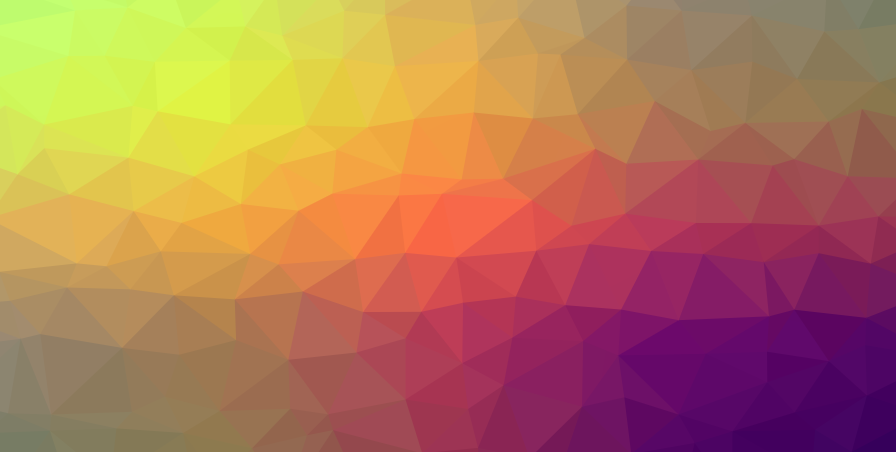
Write a WebGL 2 fragment shader that draws this background.

```glsl
#version 300 es
precision highp float;
// Low-poly mosaic: a jittered lattice is split into triangles, and each is
// filled flat from its centroid. The colour field averages one five-stop ramp
// read across with the same ramp read downwards.
uniform vec2 u_resolution;
out vec4 fragColor;

const vec2 CELL = vec2(0.128, 0.104); // lattice spacing in canvas heights

vec2 hash22(vec2 p) {
    vec3 q = fract(vec3(p.xyx) * vec3(0.1031, 0.1030, 0.0973));
    q += dot(q, q.yzx + 33.33);
    return fract((q.xx + q.yz) * q.zy);
}

// Lime, yellow, coral, plum, indigo
vec3 ramp(float t) {
    t = clamp(t, 0.0, 1.0) * 4.0;
    vec3 c = mix(vec3(0.74, 1.00, 0.46), vec3(0.89, 0.94, 0.24), min(t, 1.0));
    c = mix(c, vec3(1.00, 0.40, 0.27), clamp(t - 1.0, 0.0, 1.0));
    c = mix(c, vec3(0.42, 0.03, 0.42), clamp(t - 2.0, 0.0, 1.0));
    return mix(c, vec3(0.21, 0.00, 0.36), clamp(t - 3.0, 0.0, 1.0));
}

vec3 field(vec2 p) {
    float aspect = u_resolution.x / u_resolution.y;
    return 0.5 * (ramp(p.x / aspect) + ramp(1.0 - p.y));
}

// Lattice point, moved at random inside its cell
vec2 vertex(vec2 id) {
    vec2 jitter = (hash22(id + 57.0) - 0.5) * 0.72;
    return (id + vec2(0.0, 0.15) + jitter) * CELL;
}

// Signed distance to the line a-b, positive on its left
float leftOf(vec2 p, vec2 a, vec2 b) {
    vec2 e = normalize(b - a), d = p - a;
    return e.x * d.y - e.y * d.x;
}

// Adds a counter-clockwise triangle: colour in rgb, coverage in a
void addTriangle(inout vec4 sum, vec2 p, vec2 a, vec2 b, vec2 c) {
    float inside = min(leftOf(p, a, b), min(leftOf(p, b, c), leftOf(p, c, a)));
    float cover = clamp(inside * u_resolution.y + 0.5, 0.0, 1.0);
    vec2 centre = (a + b + c) / 3.0;
    float tint = (hash22(floor(centre * 900.0)).x - 0.5) * 0.03;
    sum += cover * vec4(field(centre) + tint, 1.0);
}

void main() {
    vec2 p = gl_FragCoord.xy / u_resolution.y;
    vec2 home = floor(p / CELL - vec2(0.0, 0.15));

    // A trace of the smooth field keeps the sum defined everywhere
    vec4 sum = vec4(field(p), 1.0) * 0.001;

    for (int j = -1; j <= 1; j++) {
        for (int i = -1; i <= 1; i++) {
            vec2 id = home + vec2(i, j);
            vec2 a = vertex(id);
            vec2 b = vertex(id + vec2(1, 0));
            vec2 c = vertex(id + vec2(1, 1));
            vec2 d = vertex(id + vec2(0, 1));

            // Split each quad along its shorter diagonal
            if (distance(a, c) < distance(b, d)) {
                addTriangle(sum, p, a, b, c);
                addTriangle(sum, p, a, c, d);
            } else {
                addTriangle(sum, p, a, b, d);
                addTriangle(sum, p, b, c, d);
            }
        }
    }
    fragColor = vec4(clamp(sum.rgb / sum.a, 0.0, 1.0), 1.0);
}
```
